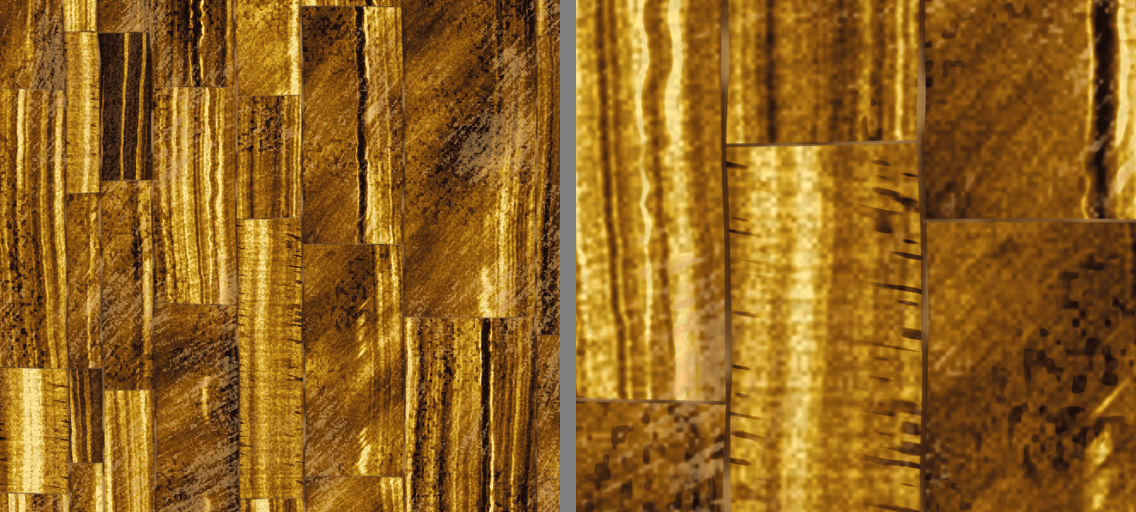
Left: the whole. Right: its middle third, enlarged.
This texture is drawn by a Shadertoy shader. Its source:

```glsl
const int COLUMNS = 8;
const float EDGES[9] = float[9](-0.02, 0.13, 0.197, 0.299, 0.463, 0.591, 0.788, 1.047, 1.2);
const float WIDE = 0.15;          // columns wider than this favour brown stone
const float ROW_JITTER = 0.5;
const float JOINT = 0.0014;
const vec2 TILE_STEP = vec2(0.7549, 0.5698);

const vec3 BLACK = vec3(0.10, 0.05, 0.04);
const vec3 DARK  = vec3(0.27, 0.15, 0.07);
const vec3 BROWN = vec3(0.46, 0.26, 0.05);
const vec3 AMBER = vec3(0.62, 0.39, 0.06);
const vec3 GOLD  = vec3(0.81, 0.62, 0.13);
const vec3 CREAM = vec3(0.96, 0.86, 0.54);
const vec3 TAN   = vec3(0.67, 0.51, 0.30);

float hash(vec2 p) {
    vec3 q = fract(vec3(p.xyx) * 0.1031);
    q += dot(q, q.yzx + 33.33);
    return fract((q.x + q.y) * q.z);
}

float noise(vec2 p) {
    vec2 i = floor(p), f = fract(p);
    f = f * f * (3.0 - 2.0 * f);
    return mix(mix(hash(i), hash(i + vec2(1, 0)), f.x),
               mix(hash(i + vec2(0, 1)), hash(i + vec2(1, 1)), f.x), f.y);
}

float fbm(vec2 p) {
    float sum = 0.0, amp = 0.5;
    for (int i = 0; i < 5; i++) {
        sum += amp * noise(p);
        p = mat2(1.6, 1.2, -1.2, 1.6) * p + 7.3;
        amp *= 0.5;
    }
    return sum;
}

vec3 stoneRamp(float tone) {
    float t = clamp(tone, 0.0, 1.0) * 5.0;
    vec3 c = mix(BLACK, DARK, clamp(t, 0.0, 1.0));
    c = mix(c, BROWN, clamp(t - 1.0, 0.0, 1.0));
    c = mix(c, AMBER, clamp(t - 2.0, 0.0, 1.0));
    c = mix(c, GOLD, clamp(t - 3.0, 0.0, 1.0));
    return mix(c, CREAM, clamp(t - 4.0, 0.0, 1.0));
}

// Height of the joint below a given row
float rowCut(float row, float column, float rowHeight) {
    return (row + ROW_JITTER * hash(vec2(row + 20.0, column + 3.0))) * rowHeight;
}

// Soft line at a given place
float line(float x, float center, float width) {
    float d = (x - center) / width;
    return exp(-d * d);
}

void mainImage(out vec4 fragColor, in vec2 fragCoord) {
    vec2 p = fragCoord / iResolution.y;

    // Leaning columns of uneven width
    float x = p.x + 0.014 * (p.y - 0.5) * (1.0 - p.x) + 0.004 * (noise(vec2(p.y * 14.0, 5.0)) - 0.5);
    int column = 0;
    for (int i = 1; i < COLUMNS; i++) if (x > EDGES[i]) column = i;
    float left = EDGES[column], width = EDGES[column + 1] - left, c = float(column);

    // Jittered rows in each column
    float rowHeight = 0.22 + width + 0.08 * hash(vec2(c, 41.0));
    float y = p.y + 0.45 * rowHeight * hash(vec2(c, 17.0)) + 0.003 * sin(x * 9.0 + c);
    float row = floor(y / rowHeight);
    if (y < rowCut(row, c, rowHeight)) row -= 1.0;
    float bottom = rowCut(row, c, rowHeight), top = rowCut(row + 1.0, c, rowHeight);
    float sideGap = min(x - left, left + width - x);
    float endGap = min(y - bottom, top - y);
    float u = (x - left) / width;
    vec2 id = vec2(c, row);
    float seed = hash(id + 60.0), seed2 = hash(id + 131.0);

    // Stone kind, spread evenly over the tiles
    float pick = fract(dot(id, TILE_STEP));
    bool wide = width > WIDE;
    bool satin = (pick < 0.05 || pick > 0.8) && !wide;
    bool dark = pick > 0.62 && pick <= 0.8 && !wide;
    bool mottled = (pick >= 0.05 && pick <= 0.37) || (pick > 0.62 && pick <= 0.8 && wide);
    bool striped = !satin && !dark && !mottled;

    // Bent vertical bands
    float ripple = noise(vec2(p.x * 25.0, p.y * 55.0 + seed * 90.0)) - 0.5;
    float bx = x + 0.008 * sin(p.y * 7.0 + seed * 20.0) + 0.003 * ripple + 0.02 * (seed - 0.5) * p.y;
    float shift = seed * 70.0;
    float broad = noise(vec2(bx * 26.0 + shift, p.y * 0.8)) - 0.5;
    float medium = noise(vec2(bx * 95.0 + shift, p.y * 1.6)) - 0.5;
    float fine = noise(vec2(bx * 240.0 + shift, p.y * 4.0)) - 0.5;
    float bands = 0.55 * broad + 0.68 * medium + 0.45 * fine;

    // Slanted fibres, clouds and grain
    float angle = mix(0.35, 1.25, seed2);
    vec2 q = mat2(cos(angle), -sin(angle), sin(angle), cos(angle)) * p;
    float fibre = noise(q * vec2(35.0, 220.0) + shift) - 0.5;
    float cloud = fbm(q * vec2(6.0, 14.0) + shift) - 0.48;
    float grain = noise(p * 300.0) - 0.5;
    float pits = smoothstep(0.55, 0.8, noise(p * vec2(190.0, 160.0)))
               * smoothstep(0.42, 0.58, fbm(p * 8.0 + shift));

    float tone, wearAmount = 0.75;
    if (striped) {
        tone = 0.64 + bands + 0.14 * fibre;
        tone -= 0.35 * pits * smoothstep(0.1, -0.2, broad);
    } else if (mottled) {
        float banded = smoothstep(0.5, 0.8, u + 0.5 * (seed2 - 0.5));
        tone = 0.48 + 0.12 * (seed - 0.5) + 0.95 * cloud + 0.18 * fibre - 0.24 * pits;
        tone += banded * (0.05 + 0.9 * bands);
        // Flashes of light along a broken vertical seam
        float seam = line(u, 0.55 + 0.3 * seed + 0.06 * ripple, 0.04);
        tone += 0.45 * seam * smoothstep(0.5, 0.75, noise(vec2(seed * 50.0, p.y * 9.0)) + 0.3 * fibre);
    } else if (dark) {
        float thread = smoothstep(0.08, 0.36, medium + 0.35 * fine);
        tone = 0.16 + 0.25 * broad + 0.16 * fine + 0.6 * thread + 0.25 * cloud;
        wearAmount = 0.2;
    } else {
        // Satin stone with a glowing core and fine cross cracks
        tone = 0.73 + 0.34 * broad + 0.28 * medium + 0.18 * fine;
        tone += 0.24 * line(u, 0.35 + 0.3 * seed, 0.14) - 0.14 * line(u, 0.0, 0.25);
        tone += 0.14 * (noise(p * vec2(16.0, 240.0)) - 0.5);
        float crack = smoothstep(0.68, 0.9, noise(vec2(p.x * 55.0, p.y * 230.0 + 40.0 * bx)));
        tone -= 0.5 * crack * smoothstep(0.12, 0.5, abs(u - 0.45));
        wearAmount = 0.3;
    }

    // Crinkled veins with a pale broken rim and a dark core
    if (wide && (striped || seed2 > 0.6)) {
        float wiggle = 0.006 * noise(vec2(p.y * 75.0, shift)) + 0.008 * noise(vec2(p.y * 17.0, shift));
        float vein = x - left - width * (0.5 + 0.35 * seed) + wiggle;
        float rim = line(vein, 0.012, 0.003) + 0.6 * line(vein, -0.009, 0.002);
        tone -= 0.40 * line(vein, 0.0, 0.008);
        tone += 0.60 * rim * smoothstep(0.15, 0.55, noise(vec2(p.y * 30.0, vein * 60.0)));
    }

    tone += 0.15 * grain;
    tone -= 0.12 * (1.0 - smoothstep(0.0, 0.010, sideGap));
    vec3 color = stoneRamp(tone);

    // Dusty scratches and worn patches
    float patches = fbm(p * vec2(11.0, 7.0) + 31.0) - 0.48;
    float wear = smoothstep(0.55, 0.74, 0.5 + 0.34 * fibre + 0.7 * patches + 0.25 * grain);
    color = mix(color, TAN * (0.75 + 0.45 * tone), wear * wearAmount);
    color *= 1.0 + 0.16 * grain;

    // Thin joints, dark at the sides and dusty at the ends
    float dust = noise(p * vec2(50.0, 35.0));
    float aa = 1.0 / iResolution.y;
    float sideJoint = 1.0 - smoothstep(JOINT - aa, JOINT + aa, sideGap - 0.0015 * dust);
    float endJoint = 1.0 - smoothstep(0.0012 - aa, 0.0012 + aa, endGap);
    color = mix(color, mix(DARK, TAN, smoothstep(0.35, 0.85, dust)), 0.85 * sideJoint);
    color = mix(color, mix(DARK, TAN, dust), 0.8 * endJoint);

    fragColor = vec4(color, 1.0);
}
```
